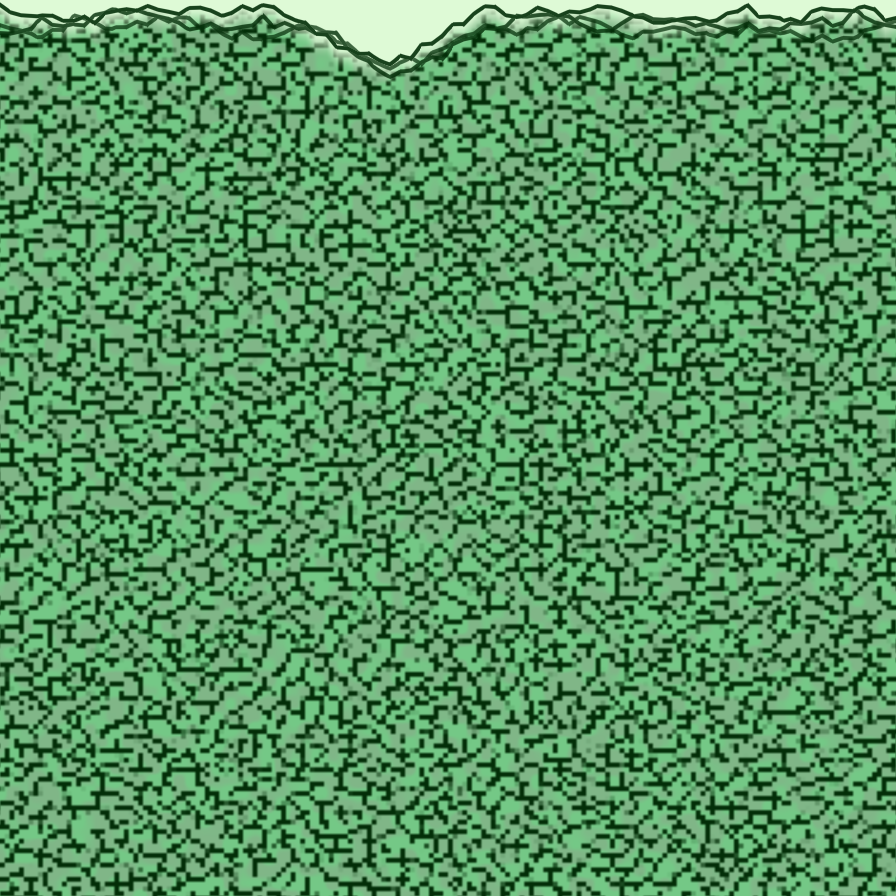
Reproduce this texture procedurally as a three.js fragment shader.

```glsl
// Dense green foliage of short, one-cell-wide dark squiggles under a pale sky.
// Squiggles are the valleys of blurred hash noise on a coarse grid, softly
// interpolated; jagged strands outline the dipping upper edge.

varying vec2 vUv;

const vec3 LEAF = vec3(0.455, 0.785, 0.525);
const vec3 LEAF_DULL = vec3(0.50, 0.715, 0.53);
const vec3 INK = vec3(0.01, 0.18, 0.03);
const vec3 SKY = vec3(0.87, 0.98, 0.84);

const float CELLS = 188.0;         // grid cells across the canvas
const float BLUR_X = 1.6;          // centre weight of the blur, lower is softer
const float BLUR_Y = 2.6;
const float VALLEY_MIN = -0.004;   // valley depth where ink begins
const float VALLEY_FULL = 0.014;   // valley depth of solid ink
const float CELL_SOFT = 0.13;      // flat margin inside each cell
const float TINT_SCALE = 70.0;

const float EDGE_HEIGHT = 0.984;
const float DIP_CENTRE = 0.44;
const float DIP_WIDTH = 0.072;
const float DIP_DEPTH = 0.05;
const float STRAND_GAP = 0.008;
const float STRAND_HALF = 0.0014;
const float STRAND_SOFT = 0.0016;
const float FADE_DEPTH = 0.026;    // pale haze below the upper edge

float hash(vec2 p) {
  vec3 q = fract(vec3(p.xyx) * 0.1031);
  q += dot(q, q.yzx + 33.33);
  return fract((q.x + q.y) * q.z);
}

// Piecewise linear noise, kept angular for the strands
float jaggedNoise(float x, float seed) {
  float i = floor(x);
  return mix(hash(vec2(i, seed)), hash(vec2(i + 1.0, seed)), x - i);
}

float valueNoise(vec2 p) {
  vec2 i = floor(p);
  vec2 f = smoothstep(0.0, 1.0, p - i);
  float low = mix(hash(i), hash(i + vec2(1.0, 0.0)), f.x);
  float high = mix(hash(i + vec2(0.0, 1.0)), hash(i + 1.0), f.x);
  return mix(low, high, f.y);
}

// Hash noise blurred over a three by three block
float field(vec2 cell) {
  float sum = 0.0;
  for (int j = -1; j <= 1; j++) {
    for (int i = -1; i <= 1; i++) {
      float wx = i == 0 ? BLUR_X : 1.0;
      float wy = j == 0 ? BLUR_Y : 1.0;
      sum += wx * wy * hash(cell + vec2(float(i), float(j)) + 17.0);
    }
  }
  return sum / ((BLUR_X + 2.0) * (BLUR_Y + 2.0));
}

// A cell holds ink where it lies below both neighbours along either axis
float cellInk(vec2 cell) {
  vec2 dx = vec2(1.0, 0.0);
  vec2 dy = vec2(0.0, 1.0);
  float across = min(field(cell - dx), field(cell + dx));
  float along = min(field(cell - dy), field(cell + dy));
  float depth = max(across, along) - field(cell);
  return smoothstep(VALLEY_MIN, VALLEY_FULL, depth);
}

float squiggles(vec2 uv) {
  vec2 p = uv * CELLS - 0.5;
  vec2 cell = floor(p);
  vec2 w = smoothstep(CELL_SOFT, 1.0 - CELL_SOFT, p - cell);
  float low = mix(cellInk(cell), cellInk(cell + vec2(1.0, 0.0)), w.x);
  float high = mix(cellInk(cell + vec2(0.0, 1.0)), cellInk(cell + 1.0), w.x);
  return mix(low, high, w.y);
}

float edgeHeight(float x, float seed) {
  float d = (x - DIP_CENTRE) / DIP_WIDTH;
  float coarse = jaggedNoise(x * 24.0, seed) - 0.5;
  float fine = jaggedNoise(x * 85.0, seed + 9.0) - 0.5;
  return EDGE_HEIGHT - DIP_DEPTH * exp(-d * d) + 0.024 * coarse + 0.013 * fine;
}

// Distance to a strand, corrected for its slope
float strand(vec2 uv, float seed, float drop) {
  const float STEP = 0.002;
  float h = edgeHeight(uv.x, seed);
  float slope = (edgeHeight(uv.x + STEP, seed) - h) / STEP;
  float d = abs(uv.y - h + drop) / sqrt(1.0 + slope * slope);
  return 1.0 - smoothstep(STRAND_HALF, STRAND_HALF + STRAND_SOFT, d);
}

void main() {
  // Foliage with slight colour drift
  float tint = smoothstep(0.3, 0.7, valueNoise(vUv * TINT_SCALE));
  vec3 foliage = mix(mix(LEAF, LEAF_DULL, tint), INK, squiggles(vUv));

  // Haze and sky above the edge
  float below = edgeHeight(vUv.x, 3.0) - vUv.y;
  vec3 color = mix(SKY, foliage, smoothstep(-0.002, FADE_DEPTH, below));

  // Jagged outline strands
  float outline = 0.0;
  for (int i = 0; i < 3; i++) {
    float k = float(i);
    outline = max(outline, strand(vUv, 3.0 + 31.0 * k, STRAND_GAP * k) * (1.0 - 0.1 * k));
  }
  gl_FragColor = vec4(mix(color, INK, outline * 0.9), 1.0);
}
```
